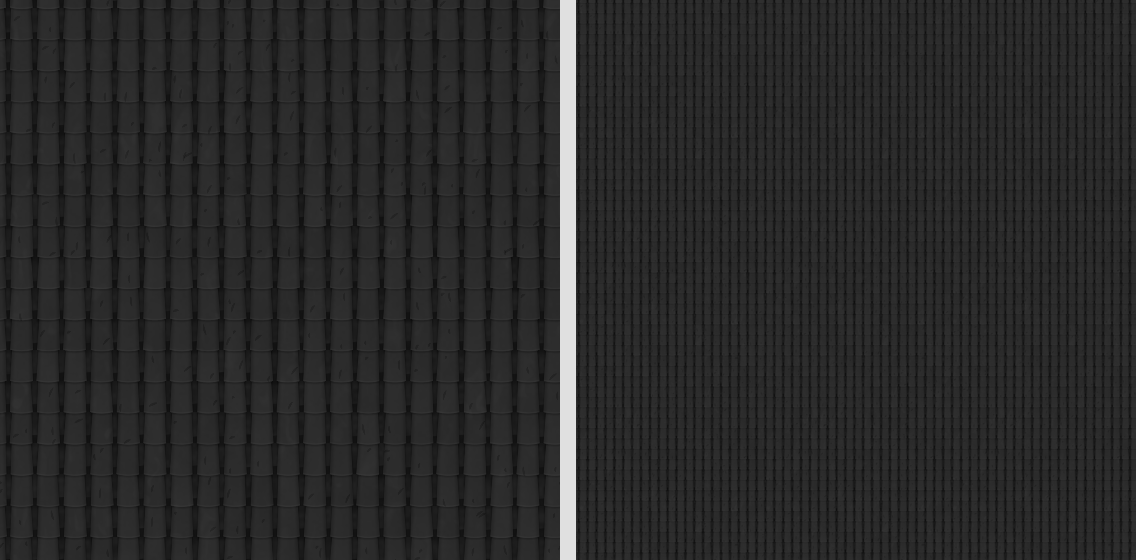
Left, the tile; right, the same tile 3 across and 3 down.
Give the GLSL for this texture, as a three.js fragment shader.

```glsl
// Dark charcoal barrel roof tiles in straight columns with shadowed channels between them.
#define GRID vec2(21.0, 18.0)
#define OFFSET vec2(0.31, 0.75)
#define HALF_BOTTOM 0.43
#define HALF_TOP 0.365
#define LIP_SAG 0.055
#define SOFT 0.022
#define TILE_TONE 0.172
#define EDGE_TONE 0.140
#define PAN_TONE 0.112
#define SHADOW_TONE 0.068
#define WEAR 0.016

varying vec2 vUv;

float hash(vec2 p, float seed) {
  vec3 q = fract(vec3(p.xyx) * 0.1031 + seed * 0.137);
  q += dot(q, q.yzx + 33.33);
  return fract((q.x + q.y) * q.z);
}

// Value noise that wraps after a whole number of cells.
float noise(vec2 p, vec2 period) {
  vec2 i = floor(p);
  vec2 f = fract(p);
  f = f * f * (3.0 - 2.0 * f);
  vec2 a = mod(i, period);
  vec2 b = mod(i + 1.0, period);
  return mix(mix(hash(a, 1.0), hash(vec2(b.x, a.y), 1.0), f.x),
             mix(hash(vec2(a.x, b.y), 1.0), hash(b, 1.0), f.x), f.y);
}

float wrapNoise(float scale) {
  return noise(vUv * GRID * scale, GRID * scale);
}

// Short tapered scratch or chip, present on some tiles only.
float scratch(vec2 p, vec2 id, float seed) {
  vec2 center = vec2(hash(id, seed) - 0.5, hash(id, seed + 1.0)) * vec2(0.6, 0.75);
  center.y += 0.1;
  float angle = mix(0.3, 1.9, hash(id, seed + 2.0));
  vec2 dir = vec2(cos(angle), sin(angle));
  vec2 d = p - center;
  float along = dot(d, dir) / mix(0.06, 0.19, hash(id, seed + 3.0));
  float across = dot(d, vec2(-dir.y, dir.x)) + 0.025 * along * along;
  float width = 0.03 * max(0.0, 1.0 - along * along);
  float mark = (1.0 - smoothstep(0.0, SOFT, abs(across) - width)) * step(abs(along), 1.0);
  return mark * smoothstep(0.0, 0.01, width) * step(0.72, hash(id, seed + 4.0));
}

// Recessed channel: a rough lower tile ending above a deep shadow.
float panTone(vec2 p) {
  vec2 id = mod(floor(p + vec2(0.5, 0.0)), GRID);
  float v = fract(p.y);
  float x = fract(p.x + 0.5) - 0.5;
  float edge = 0.25 + 0.08 * (hash(id, 9.0) - 0.5) + 0.08 * x;
  float lit = smoothstep(edge - SOFT, edge + SOFT, v);
  float tone = PAN_TONE + 0.025 * (wrapNoise(7.0) - 0.5) + 0.02 * (wrapNoise(3.0) - 0.5);
  tone += 0.012 * (hash(id, 10.0) - 0.5);
  tone -= 0.018 * smoothstep(0.04, 0.14, abs(x));
  tone -= 0.025 * smoothstep(0.8, 1.0, v);
  return mix(SHADOW_TONE + 0.012 * wrapNoise(6.0), tone, lit);
}

void main() {
  vec2 p = vUv * GRID - OFFSET;
  float x = fract(p.x) - 0.5;

  // The rounded lip dips in the middle of each tile.
  float row = p.y + LIP_SAG * max(0.0, 1.0 - 5.0 * x * x);
  vec2 id = mod(vec2(floor(p.x), floor(row)), GRID);
  float v = fract(row);

  // Tapered outline with a small shift and lean per tile.
  x -= 0.035 * (hash(id, 2.0) - 0.5) + 0.06 * (hash(id, 3.0) - 0.5) * (v - 0.3);
  float halfWidth = mix(HALF_BOTTOM, HALF_TOP, v);
  float side = halfWidth - abs(x);
  float cover = smoothstep(-SOFT, SOFT, side);
  float across = x / halfWidth;

  // Rounded body, lighter toward its lower end.
  float tone = mix(TILE_TONE, EDGE_TONE, smoothstep(0.55, 1.0, abs(across)));
  tone += 0.005 * (0.5 - v) - 0.003 * across;
  tone += 0.012 * (hash(id, 4.0) - 0.5);

  // Cloudy stains, pale smears and fine grain.
  float cloud = wrapNoise(2.0);
  float smear = noise(vUv * GRID * vec2(4.0, 2.0) + 2.0 * cloud, GRID * vec2(4.0, 2.0));
  tone += WEAR * (cloud - 0.5) * 0.6;
  tone += WEAR * smoothstep(0.65, 0.95, smear) * hash(id, 5.0);
  tone += WEAR * (wrapNoise(9.0) - 0.5) * 0.35;
  for (int i = 0; i < 2; i++) {
    tone -= 0.035 * scratch(vec2(x, v), id, 11.0 + 7.0 * float(i));
  }

  // Thin bright lip and the shadow it drops on the tile below.
  float lip = smoothstep(0.0, 0.03, v) * (1.0 - smoothstep(0.035, 0.075, v));
  float crease = max(smoothstep(0.92, 1.0, v), 1.0 - smoothstep(0.0, 0.025, v));
  tone += 0.022 * lip - 0.035 * crease;

  // Channel darkens where it meets the tile sides.
  float contact = 1.0 - smoothstep(0.0, 0.07, -side);
  float channel = panTone(p) - 0.012 * contact;
  gl_FragColor = vec4(vec3(mix(channel, tone, cover)), 1.0);
}
```
